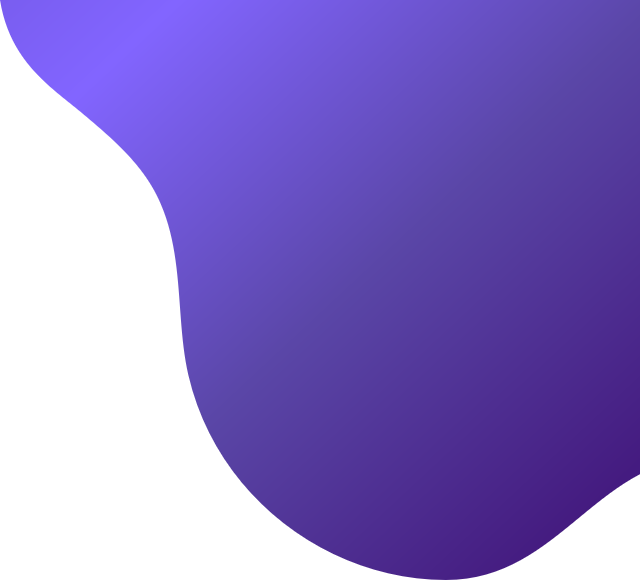
Write a Shadertoy shader that draws this background.

```glsl
// Violet diagonal gradient inside a wavy blob that hangs from the top right, on white.
#define STEPS 24
#define DESIGN_WIDTH 768.0
#define GRADIENT_AXIS vec2(0.68, 0.73)
#define GRADIENT_STOPS vec4(0.0, 146.0, 540.0, 930.0)
#define CORNER_VIOLET vec3(0.475, 0.365, 0.940)
#define BRIGHT_VIOLET vec3(0.510, 0.396, 1.000)
#define MUTED_VIOLET vec3(0.353, 0.275, 0.655)
#define DEEP_PURPLE vec3(0.267, 0.105, 0.500)
#define PAPER vec3(1.0)

// Outline as a chain of cubic curves that share their end points, y down
const int CURVES = 5;
const vec2 outline[16] = vec2[16](
    vec2(0, 0), vec2(12, 75), vec2(62, 105),
    vec2(100, 137), vec2(138, 169), vec2(174, 200),
    vec2(193, 245), vec2(221, 310), vec2(211, 385),
    vec2(226, 450), vec2(260, 597), vec2(395, 696),
    vec2(535, 696), vec2(640, 696), vec2(690, 610),
    vec2(768, 569));

vec2 cubic(vec2 a, vec2 b, vec2 c, vec2 d, float t) {
    float u = 1.0 - t;
    return u * u * u * a + 3.0 * u * t * (u * b + t * c) + t * t * t * d;
}

float segmentDistance(vec2 p, vec2 a, vec2 b) {
    vec2 ab = b - a;
    return length(p - a - ab * clamp(dot(p - a, ab) / dot(ab, ab), 0.0, 1.0));
}

// Signed distance, negative inside; crossings to the left give the side
float blobDistance(vec2 p) {
    float nearest = 1e5;
    float side = 1.0;
    vec2 a = outline[0];
    for (int i = 0; i < CURVES; i++) {
        int k = 3 * i;
        for (int j = 1; j <= STEPS; j++) {
            float t = float(j) / float(STEPS);
            vec2 b = cubic(outline[k], outline[k + 1], outline[k + 2], outline[k + 3], t);
            nearest = min(nearest, segmentDistance(p, a, b));
            if ((a.y > p.y) != (b.y > p.y)) {
                float crossing = mix(a.x, b.x, (p.y - a.y) / (b.y - a.y));
                if (crossing < p.x) side = -side;
            }
            a = b;
        }
    }
    return side * nearest;
}

float ramp(float from, float to, float x) {
    return clamp((x - from) / (to - from), 0.0, 1.0);
}

vec3 violetGradient(vec2 p) {
    float s = dot(p, GRADIENT_AXIS);
    vec4 stops = GRADIENT_STOPS;
    vec3 color = mix(CORNER_VIOLET, BRIGHT_VIOLET, ramp(stops.x, stops.y, s));
    color = mix(color, MUTED_VIOLET, ramp(stops.y, stops.z, s));
    return mix(color, DEEP_PURPLE, ramp(stops.z, stops.w, s));
}

void mainImage(out vec4 fragColor, in vec2 fragCoord) {
    // Design units measured from the top left
    float pixel = DESIGN_WIDTH / iResolution.x;
    vec2 p = vec2(fragCoord.x, iResolution.y - fragCoord.y) * pixel;

    float coverage = clamp(0.5 - blobDistance(p) / pixel, 0.0, 1.0);
    fragColor = vec4(mix(PAPER, violetGradient(p), coverage), 1.0);
}
```
